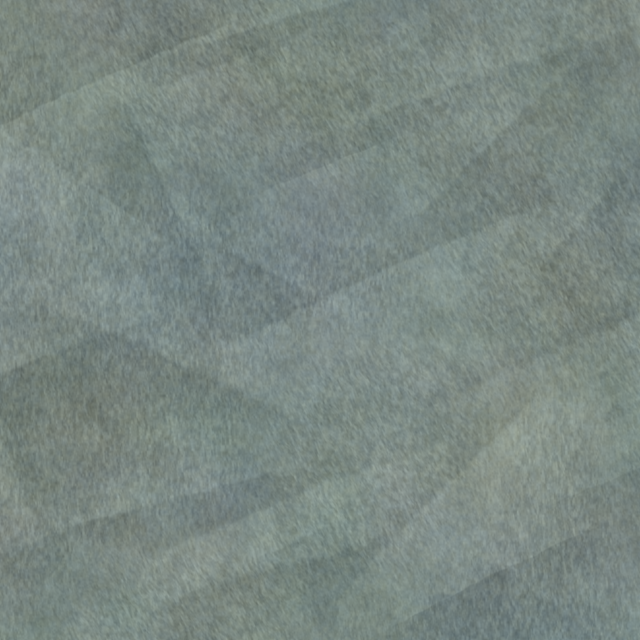
Give the GLSL for this texture, as a Shadertoy shader.

```glsl
// Brushed grey-green suede with faint angular creases.
// Each crease is a line with a crisp edge whose shading fades to both sides;
// cloudy mottling, short slanted fibres and slow tints lie over them.

float hash(vec2 p) {
    vec3 q = fract(p.xyx * 0.1031);
    q += dot(q, q.yzx + 33.33);
    return fract((q.x + q.y) * q.z);
}

// Value noise centred on zero
float noise(vec2 p) {
    vec2 cell = floor(p), f = fract(p);
    f = f * f * (3.0 - 2.0 * f);
    float low = mix(hash(cell), hash(cell + vec2(1, 0)), f.x);
    float high = mix(hash(cell + vec2(0, 1)), hash(cell + vec2(1, 1)), f.x);
    return mix(low, high, f.y) - 0.5;
}

float clouds(vec2 p) {
    float sum = 0.0, gain = 1.0;
    for (int i = 0; i < 4; i++) {
        sum += gain * noise(p);
        p = mat2(0.8, 0.6, -0.6, 0.8) * p * 2.03 + 17.3;
        gain *= 0.6;
    }
    return sum;
}

// Coordinates along and across a direction
vec2 turn(vec2 p, float angle) {
    float c = cos(angle), s = sin(angle);
    return vec2(c * p.x + s * p.y, c * p.y - s * p.x);
}

// Short strands running along the given angle
float fibres(vec2 p, float angle) {
    vec2 q = turn(p, angle) + 40.0;
    q.y += 0.004 * noise(q * 45.0);
    return noise(q * vec2(105, 270)) + 0.6 * noise(q * vec2(210, 430) + 9.0);
}

// Crisp on the line, fading away from it and towards its ends
float crease(vec2 p, float id) {
    vec2 cell = vec2(mod(id, 5.0), floor(id / 5.0));
    vec2 jitter = vec2(hash(vec2(id, 3.7)), hash(vec2(id, 8.1)));
    vec2 centre = (cell + jitter) / 5.0;

    // Four families of fold directions, the gentle rise being commonest
    float family = hash(vec2(id, 21.4));
    float angle = family < 0.42 ? 0.38 : family < 0.66 ? -1.18 : family < 0.84 ? -0.52 : 0.75;
    angle += 0.24 * (hash(vec2(id, 5.9)) - 0.5);

    vec2 q = turn(p - centre, angle);
    float halfLength = mix(0.13, 0.32, hash(vec2(id, 12.6)));
    float fade = mix(0.05, 0.13, hash(vec2(id, 15.2)));
    q.y += 0.10 * q.x * q.x + 0.004 * noise(p * 60.0);

    float blur = mix(0.002, 0.008, hash(vec2(id, 18.8)));
    float side = smoothstep(-blur, blur, q.y);
    float shade = mix(-1.0, 0.75, side) * exp(-abs(q.y) / fade);
    float ends = 1.0 - smoothstep(0.55, 1.0, abs(q.x) / halfLength);
    float facing = hash(vec2(id, 30.3)) < 0.7 ? 1.0 : -1.0;
    return shade * ends * facing * mix(0.5, 1.0, hash(vec2(id, 27.5)));
}

void mainImage(out vec4 fragColor, in vec2 fragCoord) {
    vec2 uv = fragCoord / iResolution.y;

    // Folds
    float folds = 0.0;
    for (int i = 0; i < 25; i++) folds += crease(uv, float(i));
    folds = folds / (1.0 + 0.45 * abs(folds));

    // Nap: the lean of the fibres drifts over the cloth
    float lean = smoothstep(-0.2, 0.2, noise(uv * 3.5 + 50.0));
    float nap = mix(fibres(uv, -1.12), fibres(uv, -1.5), lean);
    float speckle = noise(uv * 330.0 + 70.0);
    float mottle = clouds(uv * 22.0 + 5.0);
    float drift = clouds(uv * 3.0 + 31.0);

    float light = 0.047 * folds + 0.035 * drift + 0.042 * mottle;
    light += 0.085 * nap + 0.030 * speckle;

    // Tints from olive to blue, with a finer scatter of the same
    float warmth = 0.030 * clouds(uv * 3.5 + 83.0) + 0.022 * noise(uv * 120.0 + 11.0);
    float rose = 0.012 * clouds(uv * 6.0 + 64.0);

    vec3 suede = vec3(0.474, 0.528, 0.511);
    vec3 colour = suede + light * vec3(1.0, 1.06, 1.0);
    colour += warmth * vec3(0.6, 0.1, -1.0) + rose * vec3(1.0, -0.4, 0.2);
    fragColor = vec4(clamp(colour, 0.0, 1.0), 1.0);
}
```
